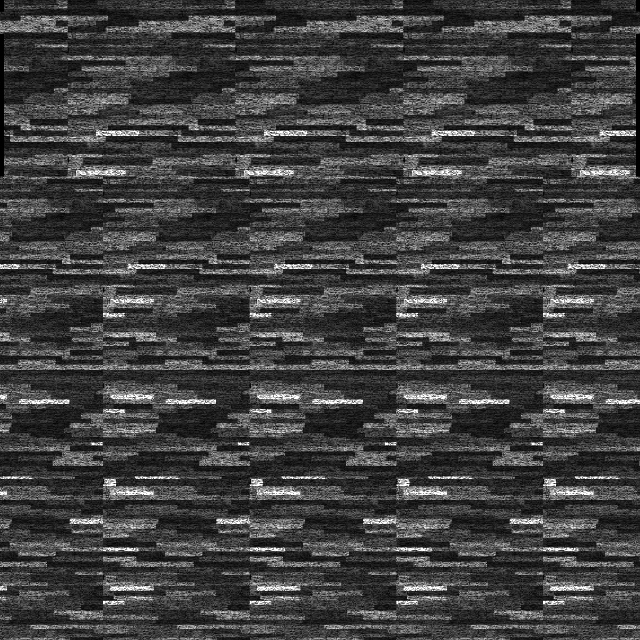
Write a Shadertoy shader that draws this pattern.

```glsl
#define LOWER_TILE vec2(0.2292, 0.1497)
#define LOWER_START vec2(0.1608, 0.2995)
#define UPPER_TILE vec2(0.2624, 0.1715)
#define UPPER_START vec2(0.1055, 0.0742)
#define BAND_DEPTH 0.276
#define EDGE_WIDTH 0.0065
#define ROWS 20.0
#define ROW_JITTER 0.55
#define TILE_VARIATION 0.28
#define JOINT_SHADE 0.22
#define GRAIN_CELLS vec2(130.0, 115.0)
#define GRAIN_CONTRAST 1.45

float hash(vec2 p) {
    vec3 q = fract(vec3(p.xyx) * 0.1031);
    q += dot(q, q.yzx + 33.33);
    return fract((q.x + q.y) * q.z);
}

float valueNoise(vec2 p) {
    vec2 cell = floor(p);
    vec2 f = fract(p);
    f = f * f * (3.0 - 2.0 * f);
    float low = mix(hash(cell), hash(cell + vec2(1.0, 0.0)), f.x);
    float high = mix(hash(cell + vec2(0.0, 1.0)), hash(cell + 1.0), f.x);
    return mix(low, high, f.y);
}

// Offset of the lower boundary of a row; tile borders stay straight.
float rowEdge(float row) {
    return row < 0.5 || row > ROWS - 0.5 ? 0.0 : ROW_JITTER * hash(vec2(row, 7.0));
}

// Brightness of the plank at a position inside one tile.
float plankTone(vec2 local, float tileRow) {
    float y = local.y * ROWS;
    float row = floor(y);
    if (fract(y) < rowEdge(row)) row -= 1.0;

    // Staggered planks, cut off at the tile sides.
    float count = mix(2.0, 4.6, hash(vec2(row, 13.0)));
    float plank = floor(local.x * count + hash(vec2(row, 29.0)));
    vec2 id = vec2(row + 3.0, plank * 17.0 + 41.0);
    if (hash(id + vec2(tileRow * 11.0, 5.0)) < TILE_VARIATION) id.y += 91.0 * (tileRow + 2.0);

    float shade = hash(id);
    float tone = 0.09 + 0.48 * pow(shade, 1.6);
    tone += 0.26 * step(0.95, shade);

    // Shadowed joint along the lower edge of each row.
    float depth = y - row - rowEdge(row);
    tone *= 1.0 - JOINT_SHADE * (1.0 - smoothstep(0.05, 0.22, depth));

    // Small dark notch where tile corners meet.
    float notch = step(local.x, 0.009) * step(local.y, 0.05);
    return mix(tone, 0.03, notch);
}

// Fine speckle combined with fibres running along the planks.
float woodGrain(vec2 local, float tileRow) {
    vec2 p = local * GRAIN_CELLS + vec2(0.0, 137.0 * (tileRow + 2.0));
    float speckle = valueNoise(p * vec2(1.0, 1.3));
    float fibre = valueNoise(p * vec2(0.18, 1.1) + 53.0);
    float grain = 0.6 * speckle + 0.4 * fibre;
    return max(1.0 + GRAIN_CONTRAST * 1.4 * (grain - 0.5), 0.12);
}

// Tile coordinates, counted downwards from the top of the canvas.
vec2 tileSpace(vec2 p) {
    return p.y < BAND_DEPTH ? (p - UPPER_START) / UPPER_TILE
                           : (p - LOWER_START) / LOWER_TILE;
}

// Black side strips of the upper band, interrupted near the top.
float sideStrip(vec2 p) {
    float strip = step(min(p.x, 1.0 - p.x), EDGE_WIDTH) * step(p.y, BAND_DEPTH);
    float opening = step(0.018, p.y) * step(p.y, 0.053);
    return strip * (1.0 - opening);
}

void mainImage(out vec4 fragColor, in vec2 fragCoord) {
    // Average the plank edges over a small grid of samples.
    float tone = 0.0;
    float strip = 0.0;
    for (int j = 0; j < 3; j++) {
        for (int i = 0; i < 3; i++) {
            vec2 offset = (vec2(i, j) - 1.0) / 3.0;
            vec2 p = (fragCoord + offset) / iResolution.xy;
            p.y = 1.0 - p.y;
            vec2 tile = tileSpace(p);
            tone += plankTone(fract(tile), floor(tile.y)) / 9.0;
            strip += sideStrip(p) / 9.0;
        }
    }

    vec2 center = fragCoord / iResolution.xy;
    center.y = 1.0 - center.y;
    vec2 tile = tileSpace(center);
    float gray = tone * woodGrain(fract(tile), floor(tile.y));
    gray *= 1.0 - strip;
    fragColor = vec4(vec3(clamp(gray, 0.0, 1.0)), 1.0);
}
```
